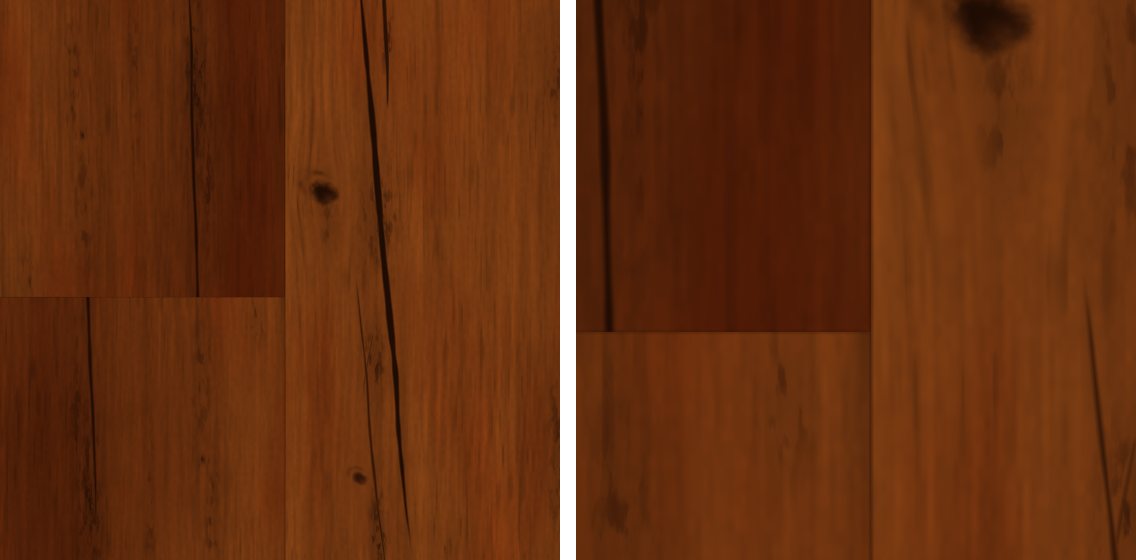
Left, the full canvas; right, a detail of the centre.
Reproduce this texture procedurally as a three.js fragment shader.

```glsl
varying vec2 vUv;

float hash(vec2 p) {
  return fract(sin(dot(p, vec2(127.1, 311.7))) * 43758.5453);
}

float noise(vec2 p) {
  vec2 i = floor(p), f = fract(p);
  f = f * f * (3.0 - 2.0 * f);
  return mix(mix(hash(i), hash(i + vec2(1, 0)), f.x),
             mix(hash(i + vec2(0, 1)), hash(i + vec2(1, 1)), f.x), f.y);
}

float fbm(vec2 p) {
  float sum = 0.0, amp = 0.5;
  for (int i = 0; i < 4; i++) {
    sum += amp * noise(p);
    p = p * 2.03 + 17.3;
    amp *= 0.5;
  }
  return sum / 0.9375;
}

// Tapered split running from a to b, soft at its rim
float crack(vec2 p, vec2 a, vec2 b, float width) {
  float t = (p.y - a.y) / (b.y - a.y);
  float x = mix(a.x, b.x, t) + 0.006 * (noise(vec2(p.y * 9.0, a.x * 50.0)) - 0.5);
  float taper = max(4.0 * t * (1.0 - t), 0.0);
  float w = width * taper * (0.75 + 0.5 * noise(vec2(p.y * 30.0, a.x * 90.0)));
  float edge = 1.0 - smoothstep(w - 0.002, w + 0.0026, abs(p.x - x));
  return edge * smoothstep(0.0, 0.3, taper);
}

// Broken dark flecks gathered in a soft ellipse
float stain(vec2 p, vec2 center, vec2 size) {
  vec2 d = (p - center) / size;
  float flecks = fbm(p * vec2(170.0, 50.0) + center * 40.0);
  return exp(-dot(d, d)) * (0.28 + 0.72 * smoothstep(0.46, 0.74, flecks));
}

float knot(vec2 p, vec2 center, float radius) {
  vec2 d = (p - center) / radius;
  d.y = d.y * 1.2 + d.x * 0.25;
  float r = length(d) + 0.5 * (fbm(p * 80.0) - 0.5);
  float core = 1.0 - smoothstep(0.3, 1.1, r);
  vec2 glow = (d - vec2(0.3, -0.3)) * 3.0;
  vec2 rim = d + vec2(0.3, -0.4);
  float arc = exp(-pow((length(rim) - 1.0) * 4.0, 2.0)) * smoothstep(-0.5, 0.8, rim.y - rim.x);
  return max(core * (1.0 - 0.3 * exp(-dot(glow, glow))), 0.4 * arc * noise(p * 110.0));
}

// Growth lines pushed aside by a knot
float bend(vec2 p, vec2 center, float radius) {
  vec2 d = (p - center) / radius;
  return -0.6 * radius * d.x * exp(-0.4 * d.x * d.x - 0.15 * d.y * d.y);
}

void main() {
  vec2 p = vUv;
  float seamX = 0.509, seamY = 0.469;
  bool right = p.x > seamX, upper = p.y > seamY;
  vec2 bigKnot = vec2(0.578, 0.655), smallKnot = vec2(0.643, 0.145);

  float tone, dark;
  vec2 q = p;
  if (right) {
    tone = 0.97 - 0.17 * smoothstep(0.7, 1.0, p.x);
    q.x += bend(p, bigKnot, 0.03) + bend(p, smallKnot, 0.015);

    dark = crack(p, vec2(0.636, 1.12), vec2(0.734, 0.0), 0.005);
    dark = max(dark, 0.9 * crack(p, vec2(0.68, 1.1), vec2(0.694, 0.8), 0.0032));
    dark = max(dark, 0.75 * crack(p, vec2(0.636, 0.51), vec2(0.694, -0.1), 0.0018));
    dark = max(dark, 0.5 * crack(p, vec2(0.667, 0.41), vec2(0.648, 0.3), 0.0014));
    dark = max(dark, knot(p, bigKnot, 0.03));
    dark = max(dark, 0.8 * knot(p, smallKnot, 0.016));
    dark = max(dark, 0.8 * stain(p, vec2(0.692, 0.93), vec2(0.01, 0.06)));
    dark = max(dark, 0.6 * stain(p, vec2(0.68, 0.61), vec2(0.034, 0.08)));
    dark = max(dark, 0.65 * stain(p, vec2(0.667, 0.35), vec2(0.02, 0.06)));
    dark = max(dark, 0.8 * stain(p, vec2(0.675, 0.05), vec2(0.014, 0.07)));
    dark = max(dark, 0.45 * stain(p, vec2(0.59, 0.6), vec2(0.014, 0.05)));
    dark = max(dark, 0.5 * stain(p, vec2(0.99, 0.86), vec2(0.02, 0.07)));
    dark = max(dark, 0.5 * stain(p, vec2(0.995, 0.2), vec2(0.015, 0.16)));
    dark = max(dark, 0.5 * stain(p, vec2(0.8, 0.03), vec2(0.008, 0.03)));
  } else {
    // The lower board is the upper one turned half round
    q = upper ? vec2(p.x, p.y - seamY) : vec2(seamX - p.x, seamY - p.y);
    tone = 0.9 - 0.38 * smoothstep(0.02, 0.2, q.x) - 0.42 * smoothstep(0.24, 0.42, q.x);

    dark = 0.9 * crack(q, vec2(0.355, -0.15), vec2(0.337, upper ? 0.62 : 0.42), 0.0027);
    dark = max(dark, 0.65 * stain(q, vec2(0.35, 0.38), vec2(0.022, 0.18)));
    dark = max(dark, 0.5 * stain(q, vec2(0.37, 0.2), vec2(0.014, 0.16)));
    dark = max(dark, 0.5 * stain(q, vec2(0.13, 0.4), vec2(0.012, 0.12)));
    dark = max(dark, 0.75 * stain(q, vec2(0.148, 0.29), vec2(0.012, 0.012)));
    dark = max(dark, 0.4 * stain(q, vec2(0.15, 0.14), vec2(0.019, 0.13)));
    dark = max(dark, 0.35 * stain(q, vec2(0.24, 0.4), vec2(0.009, 0.2)));
    dark = max(dark, 0.45 * stain(q, vec2(0.05, 0.04), vec2(0.016, 0.04)));
  }

  // Long grain, from broad bands down to fine fibres and mottling
  float seed = right ? 31.0 : (upper ? 0.0 : 67.0);
  q.x += 0.01 * (noise(q * vec2(4.0, 2.5) + seed) - 0.5);
  float bands = noise(q * vec2(32.0, 1.0) + seed) - 0.5;
  float lines = noise(q * vec2(125.0, 3.5) + seed) - 0.5;
  float fibres = noise(q * vec2(260.0, 22.0) + seed) - 0.5;
  float mottle = noise(q * vec2(210.0, 130.0) + seed) - 0.5;
  float cloud = fbm(q * vec2(6.0, 4.0) + seed) - 0.5;
  float strength = 0.5 + noise(q * vec2(14.0, 5.0) + seed + 5.0);

  tone += 0.36 * cloud + 0.18 * bands;
  vec3 wood = mix(vec3(0.3, 0.113, 0.026), vec3(0.465, 0.229, 0.071), clamp(tone, 0.0, 1.08));
  wood *= 1.0 + strength * (0.13 * lines + 0.11 * fibres) + 0.06 * mottle + 0.06 * bands;
  float redness = smoothstep(0.45, 0.8, fbm(q * vec2(9.0, 3.0) + seed + 9.0));
  wood *= mix(vec3(1.0), vec3(0.99, 0.88, 0.8), redness);

  // Thin darker streaks, faint and scattered
  float streaks = smoothstep(0.65, 0.95, noise(q * vec2(210.0, 16.0) + seed));
  wood *= 1.0 - 0.13 * streaks * smoothstep(0.35, 0.7, noise(q * vec2(11.0, 4.0) + seed));

  wood = mix(wood, vec3(0.09, 0.03, 0.008), clamp(dark, 0.0, 1.0) * 0.92);

  // Board joints
  float joint = 0.4 * (1.0 - smoothstep(0.0, 0.0022, abs(p.x - seamX)));
  if (!right) joint = max(joint, 0.22 * (1.0 - smoothstep(0.0, 0.0022, abs(p.y - seamY))));
  gl_FragColor = vec4(mix(wood, vec3(0.16, 0.06, 0.015), joint), 1.0);
}
```
